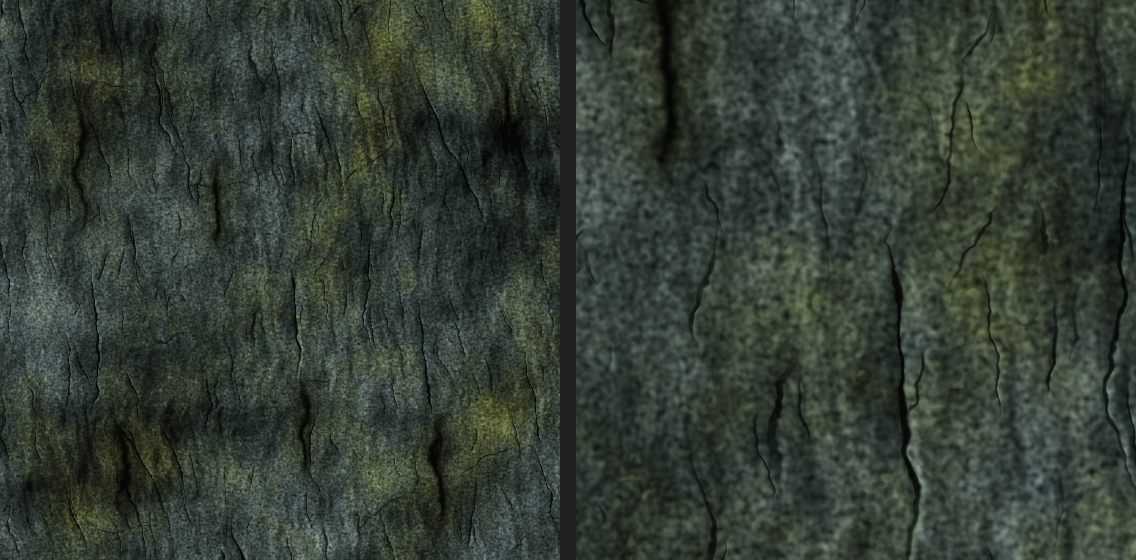
Left, the full canvas; right, a detail of the centre.
Reproduce this texture procedurally as a Shadertoy shader.

```glsl
// Weathered slate cliff: dark blue-grey stone with mottled moss, steep broken seams and hairlines.
// Layers of gradient noise give tone, grain and creased relief; the steep stretches of noise
// contours give the seams, while loops scatter deep gashes and thin slanting fractures.

const vec3 SLATE_DARK = vec3(0.77, 1.00, 0.95);   // tints, scaled by the tone
const vec3 SLATE_LIGHT = vec3(0.87, 1.00, 0.99);
const vec3 MOSS = vec3(0.86, 1.00, 0.72);
const vec3 OLIVE = vec3(0.94, 1.00, 0.42);
const vec3 LICHEN = vec3(0.47, 0.52, 0.37);
const float BASE_TONE = 0.262;
const float PATCH_CONTRAST = 0.14;
const float BLOTCH_CONTRAST = 0.13;
const float RELIEF_CONTRAST = 0.27;
const float GRAIN_CONTRAST = 0.46;
const float LEAN = 0.12;                          // seams drift right as they descend
const int GASHES = 6;
const int HAIRLINES = 24;

vec2 hash2(vec2 p) {
    p = vec2(dot(p, vec2(127.1, 311.7)), dot(p, vec2(269.5, 183.3)));
    return fract(sin(p) * 43758.5);
}

float gradientNoise(vec2 p) {
    vec2 i = floor(p), f = fract(p);
    vec2 u = f * f * f * (f * (f * 6.0 - 15.0) + 10.0);
    vec2 e = vec2(0.0, 1.0);
    float a = dot(hash2(i) * 2.0 - 1.0, f);
    float b = dot(hash2(i + e.yx) * 2.0 - 1.0, f - e.yx);
    float c = dot(hash2(i + e.xy) * 2.0 - 1.0, f - e.xy);
    float d = dot(hash2(i + e.yy) * 2.0 - 1.0, f - e.yy);
    return 1.5 * mix(mix(a, b, u.x), mix(c, d, u.x), u.y);
}

float fbm(vec2 p) {
    float sum = 0.0, amp = 1.0;
    for (int i = 0; i < 5; i++) {
        sum += amp * gradientNoise(p);
        p = mat2(0.8, 0.6, -0.6, 0.8) * p * 2.03 + 7.3;
        amp *= 0.5;
    }
    return sum;
}

// Creased steep strata: folding the noise leaves sharp ledges between facets
float strata(vec2 p) {
    float sum = 0.0, amp = 1.0;
    for (int i = 0; i < 4; i++) {
        sum += amp * abs(gradientNoise(p) + 0.05);
        p = p * vec2(1.9, 2.2) + 5.7;
        amp *= 0.55;
    }
    return sum;
}

// x: dark broken line, y: lit lip beside it. Only contours falling to the right are kept,
// and they fade out where they would turn over, so no loops form.
vec2 seam(vec2 p, vec2 freq, float width, vec2 seed) {
    vec2 q = p * freq + seed;
    float n = gradientNoise(q) - 0.05;
    float slope = (n + 0.05 - gradientNoise(q + vec2(0.04, 0.0))) / 0.04;
    float d = n / (freq.x * max(slope, 0.3));
    float gate = smoothstep(0.35, 0.8, slope);
    gate *= smoothstep(-0.08, 0.22, gradientNoise(q * vec2(0.7, 1.5) + 31.7));
    width *= 0.9 + 0.9 * gradientNoise(p * 38.0 + seed);
    width = max(width, 0.0009);
    float line = 1.0 - smoothstep(width * 0.3, width, abs(d));
    float shade = smoothstep(-width, 0.0, d) * exp(-max(d, 0.0) / (width * 4.0));
    float lip = smoothstep(-width * 4.0, -width, d) * (1.0 - smoothstep(-width, 0.0, d));
    return gate * vec2(max(line, 0.55 * shade), lip);
}

// x: dark core, y: wide mossy halo
vec2 gashes(vec2 p) {
    vec2 result = vec2(0.0);
    for (int i = 0; i < GASHES; i++) {
        vec2 h = hash2(vec2(float(i), 4.7));
        vec2 d = p - vec2((float(i) + h.x) / float(GASHES), 0.15 + 0.75 * h.y);
        float taper = 1.0 - smoothstep(0.2, 1.0, abs(d.y) / mix(0.09, 0.18, h.x));
        float core = exp(-pow(d.x / 0.006, 2.0));
        result = max(result, taper * vec2(core, exp(-abs(d.x) / 0.028)));
    }
    return result;
}

float hairlines(vec2 p) {
    float ink = 0.0;
    for (int i = 0; i < HAIRLINES; i++) {
        vec2 h = hash2(vec2(float(i), 19.3));
        vec2 k = hash2(vec2(float(i), 53.1));
        float angle = i % 4 == 0 ? mix(-0.25, 0.2, k.x) : mix(0.5, 1.45, k.x);
        vec2 dir = vec2(cos(angle), sin(angle));
        vec2 d = p - h;
        float along = abs(dot(d, dir)) / mix(0.04, 0.12, k.y);
        float across = abs(dot(d, vec2(-dir.y, dir.x)));
        float line = 1.0 - smoothstep(0.0003, mix(0.0022, 0.0014, min(along, 1.0)), across);
        ink = max(ink, line * (1.0 - smoothstep(0.5, 1.0, along)));
    }
    return ink * smoothstep(-0.3, 0.15, gradientNoise(p * 24.0 + 2.0));
}

void mainImage(out vec4 fragColor, in vec2 fragCoord) {
    vec2 p = fragCoord / iResolution.y;

    // Jagged coordinates shared by all fractures
    vec2 warp = vec2(fbm(p * 15.0), fbm(p * 15.0 + 40.0));
    vec2 q = p + 0.010 * warp;
    q.x += LEAN * p.y + 0.03 * gradientNoise(p * 2.5 + 9.0);

    // Broad tone and lit relief
    float blotch = fbm(p * 10.0 + 3.0);
    float tone = BASE_TONE + PATCH_CONTRAST * fbm(p * 2.3 + 17.0) + BLOTCH_CONTRAST * blotch;
    vec2 stretch = vec2(20.0, 7.0);
    float relief = strata(q * stretch) - strata((q + vec2(0.004, -0.005)) * stretch);
    tone += RELIEF_CONTRAST * relief;

    // Mottled moss, rarer near the left edge and the foot
    vec2 gash = gashes(p + 0.016 * warp);
    float cover = 0.9 * fbm(p * vec2(3.6, 2.6) + 61.0) + 0.4 * blotch + 0.3 * fbm(p * 27.0 + 80.0);
    cover -= 0.35 * (1.0 - smoothstep(0.0, 0.1, p.x)) + 0.2 * (1.0 - smoothstep(0.05, 0.25, p.y));
    float moss = max(smoothstep(-0.35, 0.3, cover), gash.y);
    float olive = max(smoothstep(0.25, 0.95, cover), 0.6 * gash.y);
    tone -= 0.035 * moss;

    // Fine steep scratches, strongest toward the right
    float scratchZone = smoothstep(-0.15, 0.35, gradientNoise(p * 3.1 + 23.0) + 0.5 * (p.x - 0.45));
    tone *= 1.0 + 0.5 * scratchZone * gradientNoise(q * vec2(95.0, 10.0));

    // Mineral grain
    float grain = 0.5 * gradientNoise(p * 117.3) + gradientNoise(p * 203.7 + 5.0);
    grain += 0.6 * gradientNoise(p * 291.1 + 8.0);
    tone *= 1.0 + GRAIN_CONTRAST * grain;

    // Fractures
    vec2 crack = seam(q, vec2(8.0, 1.9), 0.0036, vec2(3.1, 8.4));
    crack = max(crack, seam(q, vec2(13.0, 2.6), 0.0030, vec2(14.6, 2.2)));
    crack = max(crack, 0.9 * seam(q, vec2(23.0, 4.5), 0.0023, vec2(27.3, 12.8)));
    crack = max(crack, 0.75 * seam(q, vec2(43.0, 8.0), 0.0017, vec2(7.9, 21.5)));
    tone *= 1.0 + 0.22 * crack.y;
    float ink = max(crack.x, 0.75 * hairlines(p + 0.014 * warp));
    tone *= (1.0 - 0.85 * ink) * (1.0 - 0.85 * gash.x) * (1.0 - 0.4 * gash.y);
    tone = max(tone, 0.025);

    // Colour and pale lichen flecks
    vec3 tint = mix(SLATE_DARK, SLATE_LIGHT, smoothstep(0.08, 0.45, tone));
    tint = mix(mix(tint, MOSS, 0.75 * moss), OLIVE, 0.6 * olive);
    float fleck = smoothstep(0.35, 0.75, gradientNoise(p * 127.0 + 11.0) + 0.35 * blotch);
    float bare = (1.0 - ink) * (1.0 - gash.y);
    fragColor = vec4(mix(tone * tint, LICHEN, 0.45 * fleck * moss * bare), 1.0);
}
```
